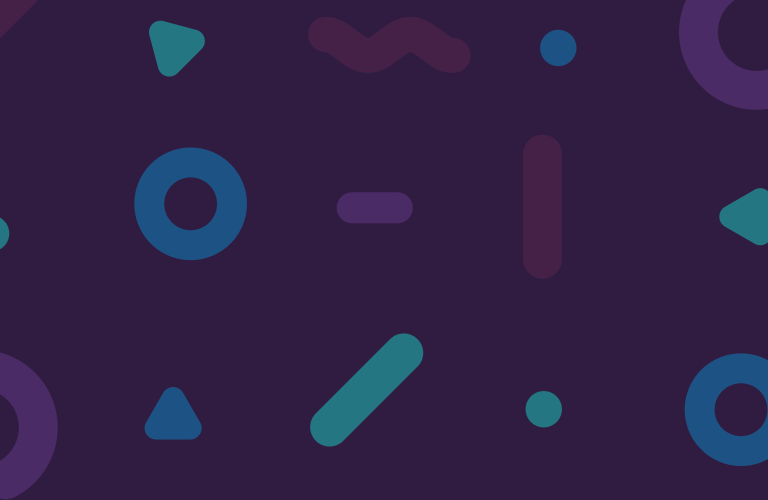
Write a WebGL 2 fragment shader that draws this background.

```glsl
#version 300 es
precision highp float;
// Scattered flat confetti: pills, rings, arcs, waves, dots and soft triangles on dark violet.

uniform vec2 u_resolution;
out vec4 fragColor;

const float PI = 3.14159;
const float CELL = 0.37;    // grid spacing, in canvas heights
const float JITTER = 0.08;  // full range of the random shift
const float STROKE = 0.0388;

const vec3 VIOLET = vec3(0.192, 0.110, 0.255);
const vec3 BLUE   = vec3(0.112, 0.322, 0.520);
const vec3 MAROON = vec3(0.272, 0.130, 0.280);
const vec3 PURPLE = vec3(0.292, 0.168, 0.400);
const vec3 TEAL   = vec3(0.140, 0.468, 0.510);

vec2 hash2(vec2 p) {
    vec2 h = vec2(dot(p, vec2(127.1, 311.7)), dot(p, vec2(269.5, 183.3)));
    return fract(sin(h) * 43758.5);
}

vec2 rotate(vec2 p, float angle) {
    float c = cos(angle), s = sin(angle);
    return vec2(c * p.x + s * p.y, c * p.y - s * p.x);
}

// Signed distances
float pill(vec2 p, float halfLength, float radius) {
    p.x -= clamp(p.x, -halfLength, halfLength);
    return length(p) - radius;
}

float ring(vec2 p, float radius, float halfWidth) {
    return abs(length(p) - radius) - halfWidth;
}

float arc(vec2 p, float radius, float halfAngle, float halfWidth) {
    float a = clamp(atan(p.y, p.x), -halfAngle, halfAngle);
    return length(p - radius * vec2(cos(a), sin(a))) - halfWidth;
}

float softTriangle(vec2 p, float halfSide, float rounding) {
    const float k = sqrt(3.0);
    p.x = abs(p.x) - halfSide;
    p.y += halfSide / k;
    if (p.x + k * p.y > 0.0) p = vec2(p.x - k * p.y, -k * p.x - p.y) * 0.5;
    p.x -= clamp(p.x, -2.0 * halfSide, 0.0);
    return -length(p) * sign(p.y) - rounding;
}

float segment(vec2 p, vec2 a, vec2 b) {
    vec2 pa = p - a, ba = b - a;
    return length(pa - ba * clamp(dot(pa, ba) / dot(ba, ba), 0.0, 1.0));
}

float wave(vec2 p, float halfLength, float height, float period, float radius) {
    const int STEPS = 30;
    float d = 1e3;
    vec2 last = vec2(0.0);
    for (int i = 0; i <= STEPS; i++) {
        float x = halfLength * (2.0 * float(i) / float(STEPS) - 1.0);
        vec2 next = vec2(x, height * sin(2.0 * PI * x / period));
        if (i > 0) d = min(d, segment(p, last, next));
        last = next;
    }
    return d - radius;
}

// Distance in w, colour in rgb
vec4 largeShape(int kind, vec2 p, vec2 turned) {
    if (kind == 0) return vec4(PURPLE, arc(rotate(turned, PI / 4.0), 0.1165, 1.9, STROKE));
    if (kind == 1) return vec4(TEAL, pill(turned, 0.105, STROKE));
    if (kind == 2) return vec4(BLUE, ring(p, 0.0827, 0.0299));
    if (kind == 3) return vec4(MAROON, pill(turned, 0.105, STROKE));
    return vec4(MAROON, wave(p, 0.1275, 0.021, 0.17, 0.035));
}

vec4 smallShape(int kind, vec2 p, vec2 turned) {
    if (kind == 0) return vec4(PURPLE, pill(p, 0.045, 0.031));
    if (kind == 1) return vec4(TEAL, softTriangle(turned, 0.034, 0.023));
    if (kind == 2) return vec4(BLUE, length(p) - 0.0363);
    if (kind == 3) return vec4(BLUE, softTriangle(turned, 0.034, 0.023));
    return vec4(TEAL, length(p) - 0.0363);
}

// Large and small shapes alternate like a checkerboard
vec4 cellShape(vec2 id, vec2 p) {
    vec2 center = (id + vec2(0.0, 0.5)) * CELL + (hash2(id) - 0.5) * JITTER;
    vec2 q = p - center;
    vec2 turned = rotate(q, floor((id.x + id.y) * 0.5) * PI / 4.0);
    int kind = int(mod(3.0 * id.x + 4.0 * id.y, 5.0) + 0.5);
    bool isLarge = mod(id.x + id.y, 2.0) < 0.5;
    if (isLarge) return largeShape(kind, q, turned);
    return smallShape(kind, q, turned);
}

void main() {
    vec2 p = gl_FragCoord.xy / u_resolution.y;
    vec2 home = floor(p / CELL + vec2(0.5, 0.0));
    vec3 color = VIOLET;

    // Blend the shapes of this cell and its neighbours
    for (int y = -1; y <= 1; y++) {
        for (int x = -1; x <= 1; x++) {
            vec4 shape = cellShape(home + vec2(x, y), p);
            float coverage = clamp(0.5 - shape.w * u_resolution.y, 0.0, 1.0);
            color = mix(color, shape.rgb, coverage);
        }
    }
    fragColor = vec4(color, 1.0);
}
```
